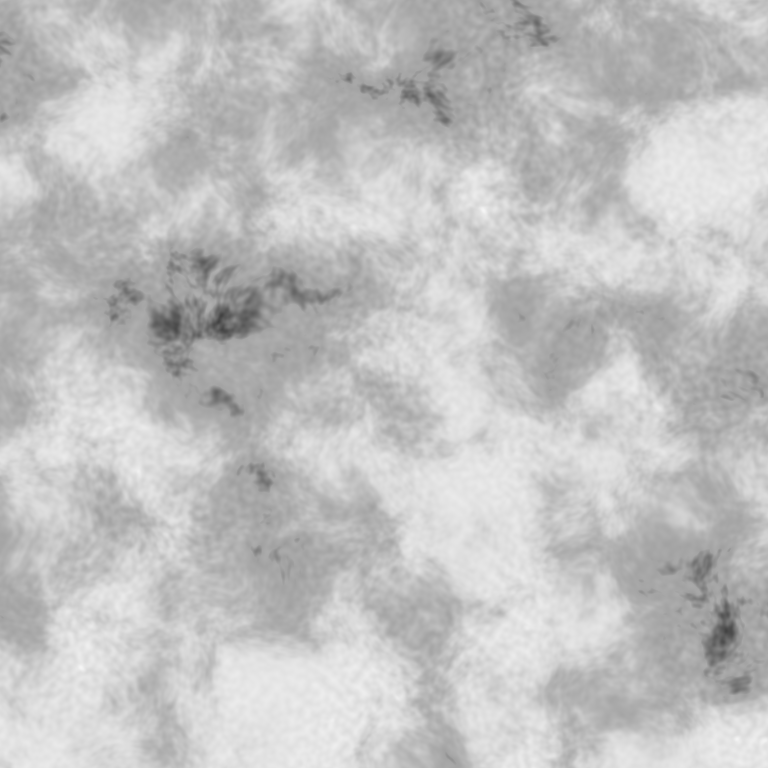
Write a Shadertoy shader that draws this texture.

```glsl
// Mottled pale grey stone: cloudy blotches, crinkled edges, dark pits and fine grain.

const float MID_TONE = 0.768;       // grey of the middle ground
const float TONE_RANGE = 0.135;     // distance from it to the pale and dark plateaus
const float CONTRAST = 3.1;         // steepness of the blotch edges
const float CLOUD_SCALE = 3.4;      // largest blotches per canvas height
const int CLOUD_OCTAVES = 6;
const float PERSISTENCE = 0.66;
const float WARP_SCALE = 9.0;
const float WARP_AMOUNT = 0.035;
const float PIT_LEVEL = 0.50;       // cloud depth at which pits begin
const float PIT_DEPTH = 0.95;
const float GRAIN_SCALE = 95.0;
const float GRAIN_AMOUNT = 0.055;
const float FLECK_SCALE = 42.0;
const float FLECK_AMOUNT = 0.10;

const mat2 OCTAVE_TURN = mat2(0.8, 0.6, -0.6, 0.8);

// Integer hash of a lattice cell, from 0 to 1
float hash(ivec2 cell) {
    uvec2 q = uvec2(cell) * uvec2(1597u, 3812u + 1u);
    uint n = (q.x ^ (q.y * 747796u)) * 277803u;
    n = (n ^ (n >> 15)) * 739983u;
    n = (n ^ (n >> 13)) * 668265u;
    n ^= n >> 16;
    return float(n & 65535u) / 65535.0;
}

// Contribution of one lattice corner with a unit gradient
float corner(ivec2 cell, vec2 offset) {
    float angle = 6.28319 * hash(cell);
    return dot(vec2(cos(angle), sin(angle)), offset);
}

float gradientNoise(vec2 p) {
    vec2 base = floor(p);
    vec2 f = p - base;
    ivec2 cell = ivec2(base);
    vec2 u = f * f * f * (f * (f * 6.0 - 15.0) + 10.0);
    float low = mix(corner(cell, f),
                    corner(cell + ivec2(1, 0), f - vec2(1, 0)), u.x);
    float high = mix(corner(cell + ivec2(0, 1), f - vec2(0, 1)),
                     corner(cell + ivec2(1, 1), f - vec2(1, 1)), u.x);
    return mix(low, high, u.y);
}

// Sum of turned octaves
float clouds(vec2 p) {
    float sum = 0.0;
    float amplitude = 1.0;
    for (int i = 0; i < CLOUD_OCTAVES; i++) {
        sum += amplitude * gradientNoise(p);
        p = OCTAVE_TURN * p * 2.03 + vec2(17.3, 9.1);
        amplitude *= PERSISTENCE;
    }
    return sum;
}

void mainImage(out vec4 fragColor, in vec2 fragCoord) {
    vec2 uv = fragCoord / iResolution.y;

    // Crinkle the blotch outlines
    vec2 warp = vec2(gradientNoise(uv * WARP_SCALE + 31.7),
                     gradientNoise(uv * WARP_SCALE + 74.2));
    float cloud = clouds((uv + WARP_AMOUNT * warp) * CLOUD_SCALE + 5.4);

    // Soft plateaus of pale and darker grey
    float tone = MID_TONE + TONE_RANGE * tanh(CONTRAST * cloud);

    // Deepest hollows turn into pits
    tone -= PIT_DEPTH * max(-cloud - PIT_LEVEL, 0.0);

    // Fine grain, stronger in some patches than in others
    float patchiness = smoothstep(-0.4, 0.5, gradientNoise(uv * 6.0 + 12.6));
    float grain = gradientNoise(OCTAVE_TURN * uv * GRAIN_SCALE);
    tone += GRAIN_AMOUNT * mix(0.5, 1.4, patchiness) * grain;

    // Sparse bright flecks on the pale veins
    float fleck = smoothstep(0.38, 0.65, gradientNoise(uv * FLECK_SCALE + 3.9));
    tone += FLECK_AMOUNT * fleck * smoothstep(0.1, 0.5, cloud) * patchiness;

    fragColor = vec4(vec3(clamp(tone, 0.0, 1.0)), 1.0);
}
```
